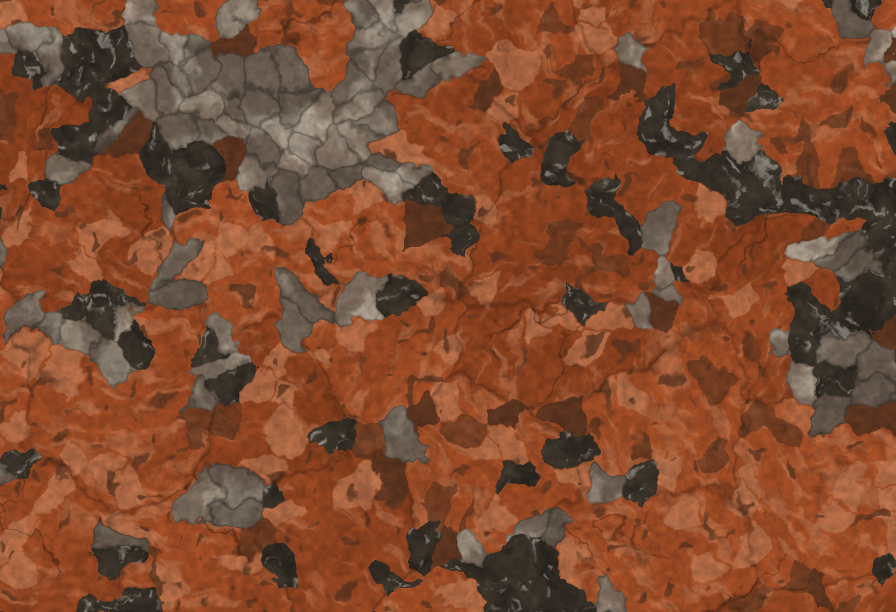
A Shadertoy shader for this texture:

```glsl
// Polished red granite: orange feldspar crystals with grey quartz and black mica between them.

const vec3 ORANGE = vec3(0.60, 0.285, 0.14);
const vec3 RUST   = vec3(0.51, 0.235, 0.11);
const vec3 SALMON = vec3(0.70, 0.44, 0.30);
const vec3 BROWN  = vec3(0.35, 0.20, 0.12);
const vec3 QUARTZ = vec3(0.44, 0.38, 0.33);
const vec3 MILKY  = vec3(0.61, 0.56, 0.50);
const vec3 MICA   = vec3(0.20, 0.175, 0.145);
const float CRYSTAL_SCALE = 4.0;   // large crystals per canvas height
const float GRAIN_SCALE   = 20.0;  // small grains per canvas height
const float MATRIX_LEVEL  = 0.70;  // higher leaves more feldspar
const float MICA_LEVEL    = 0.63;
const float BROWN_LEVEL   = 0.57;

struct Cell { vec2 id; vec2 site; float edge; };

float hash(vec2 p) {
    vec3 q = fract(p.xyx * vec3(0.1031, 0.1030, 0.0973));
    q += dot(q, q.yzx + 33.33);
    return fract((q.x + q.y) * q.z);
}

vec2 hash2(vec2 p) { return vec2(hash(p), hash(p + 57.3)); }

float noise(vec2 p) {
    vec2 i = floor(p), f = fract(p);
    f = f * f * (3.0 - 2.0 * f);
    return mix(mix(hash(i), hash(i + vec2(1, 0)), f.x),
               mix(hash(i + vec2(0, 1)), hash(i + 1.0), f.x), f.y);
}

float fbm(vec2 p) {
    float sum = 0.0, amp = 0.533;
    for (int i = 0; i < 4; i++) {
        sum += amp * noise(p);
        p = mat2(1.6, 1.2, -1.2, 1.6) * p + 11.7;
        amp *= 0.5;
    }
    return sum;
}

// Nearest cell, its site, and the gap to the second nearest
Cell voronoi(vec2 p) {
    vec2 base = floor(p);
    float near = 9.0, second = 9.0;
    Cell cell;
    for (int y = -1; y <= 1; y++)
    for (int x = -1; x <= 1; x++) {
        vec2 id = base + vec2(x, y);
        vec2 site = id + hash2(id);
        float d = distance(p, site);
        if (d < near) {
            second = near;
            near = d;
            cell.id = id;
            cell.site = site;
        } else second = min(second, d);
    }
    cell.edge = second - near;
    return cell;
}

vec2 roughen(vec2 p) {
    vec2 broad = vec2(fbm(p * 9.0), fbm(p * 9.0 + 31.0)) - 0.5;
    vec2 fine = vec2(fbm(p * 34.0 + 5.0), fbm(p * 34.0 + 73.0)) - 0.5;
    return p + 0.07 * broad + 0.035 * fine;
}

vec3 feldspar(vec2 p, Cell crystal, Cell grain) {
    float tone = hash(crystal.id + 3.0);
    vec3 color = mix(RUST, ORANGE, smoothstep(0.15, 0.6, 0.5 * tone + 0.5 * fbm(p * 10.0)));
    // Streaks follow a direction of their own in each crystal
    float angle = 6.283 * hash(crystal.id + 8.0);
    vec2 along = mat2(cos(angle), sin(angle), -sin(angle), cos(angle)) * p;
    float streak = fbm(along * vec2(22.0, 65.0));
    color = mix(color, SALMON, 0.6 * smoothstep(0.48, 0.75, streak + 0.16 * (tone - 0.5)));
    // Separate pale and brown grains
    float kind = hash(grain.id + 17.0) + 0.6 * (noise(grain.site * 0.3) - 0.5);
    color = mix(color, SALMON, 0.75 * step(0.80, kind) * smoothstep(0.0, 0.12, grain.edge));
    color = mix(color, BROWN, 0.65 * step(kind, 0.02));
    // Pits and hairline cracks
    color = mix(color, BROWN, 0.8 * smoothstep(0.80, 0.90, noise(p * 48.0)));
    float crack = 1.0 - smoothstep(0.0, 0.012, abs(fbm(p * 6.0 + 40.0) - 0.5));
    color *= 1.0 - 0.3 * crack * smoothstep(0.45, 0.7, noise(p * 8.0));
    return color * (1.0 - 0.2 * (1.0 - smoothstep(0.0, 0.05, crystal.edge)));
}

vec3 matrixGrain(vec2 p, Cell grain) {
    vec2 site = grain.site / GRAIN_SCALE;
    float kind = 0.7 * noise(site * 7.0 + 20.0) + 0.5 * hash(grain.id + 29.0);
    float glint = smoothstep(0.60, 0.80, fbm(p * 75.0));
    vec3 mica = MICA * (0.6 + 0.8 * fbm(p * 40.0)) + 0.28 * glint;
    vec3 cloud = mix(QUARTZ, MILKY, smoothstep(0.42, 0.75, fbm(p * 20.0 + 9.0)));
    cloud *= 0.82 + 0.3 * hash(grain.id + 41.0);
    cloud *= 0.72 + 0.28 * smoothstep(0.0, 0.18, grain.edge);
    vec3 color = mix(cloud, BROWN, step(BROWN_LEVEL, kind));
    return mix(color, mica, step(MICA_LEVEL, kind));
}

vec3 granite(vec2 p) {
    vec2 q = roughen(p);
    Cell crystal = voronoi(q * CRYSTAL_SCALE);
    Cell grain = voronoi(q * GRAIN_SCALE);
    // Whole grains near crystal seams and in clusters become matrix
    vec2 site = grain.site / GRAIN_SCALE;
    float seam = 1.0 - smoothstep(0.0, 0.35, voronoi(site * CRYSTAL_SCALE).edge);
    float score = 0.4 * seam + 0.7 * noise(site * 5.0 + 3.0) + 0.25 * hash(grain.id);
    vec3 color = score > MATRIX_LEVEL ? matrixGrain(q, grain) : feldspar(q, crystal, grain);
    return color * (0.82 + 0.36 * fbm(p * 95.0));
}

void mainImage(out vec4 fragColor, in vec2 fragCoord) {
    // Four samples per pixel smooth the grain edges
    vec3 color = vec3(0.0);
    for (int i = 0; i < 4; i++) {
        vec2 offset = vec2(i % 2, i / 2) * 0.5 - 0.25;
        color += 0.25 * granite((fragCoord + offset) / iResolution.y);
    }
    fragColor = vec4(color, 1.0);
}
```
